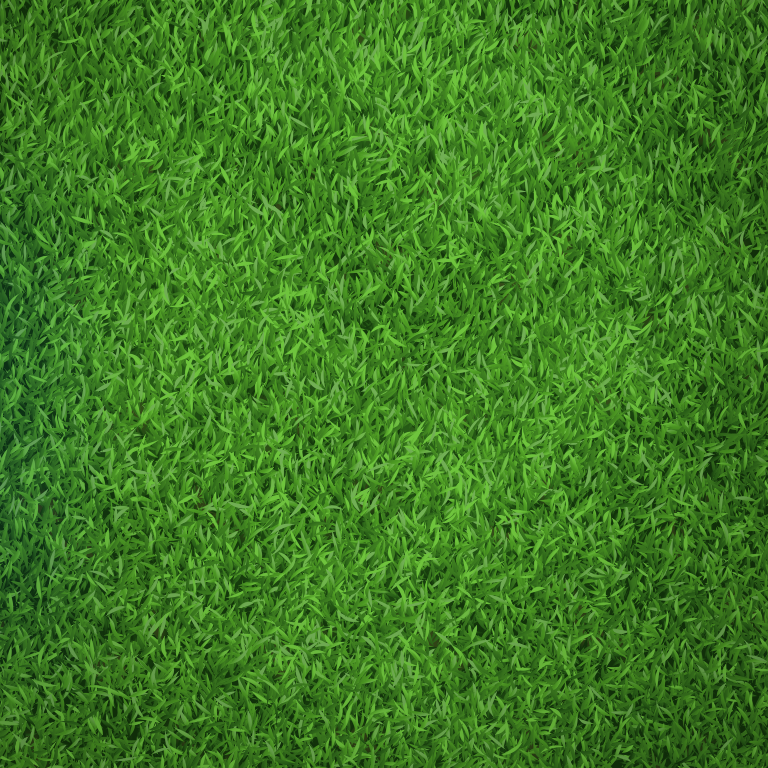
Write a Shadertoy shader that draws this texture.

```glsl
// A lawn seen from above: many layers of short, curved grass blades.
// Each layer scatters one blade per grid cell; later layers lie on top and
// are lighter. Layered sines vary the lean and tone, and the edges darken.

vec4 hash4(vec3 cell) {
    vec4 p = fract(cell.xyzx * vec4(0.1031, 0.1030, 0.0973, 0.1099));
    p += dot(p, p.wzxy + 33.33);
    return fract((p.xxyz + p.yzzw) * p.zywx);
}

// Smooth, slowly varying field in about -1..1
float patches(vec2 p) {
    return (sin(p.x * 1.3 + 1.7 * sin(p.y * 0.9))
          + sin(p.y * 1.7 + 1.4 * sin(p.x * 1.1 + 2.0))
          + sin((p.x + p.y) * 2.3 + sin(p.x * 2.9 - p.y))) / 3.0;
}

// Tone 0..1 runs from deep shade to sunlit leaf; pale blades are less saturated
vec3 grassColor(float tone, float pale) {
    vec3 c = mix(vec3(0.07, 0.20, 0.04), vec3(0.16, 0.37, 0.09), smoothstep(0.0, 0.2, tone));
    c = mix(c, vec3(0.23, 0.47, 0.12), smoothstep(0.15, 0.42, tone));
    c = mix(c, vec3(0.29, 0.58, 0.13), smoothstep(0.4, 0.65, tone));
    vec3 sunlit = mix(vec3(0.42, 0.74, 0.23), vec3(0.43, 0.66, 0.32), pale);
    return mix(c, sunlit, smoothstep(0.62, 0.86, tone));
}

void mainImage(out vec4 fragColor, in vec2 fragCoord) {
    vec2 uv = fragCoord / iResolution.y;
    float soft = max(0.0007, 0.65 / iResolution.y);

    // Broad light: brightest above the centre, falling off to the edges
    float edge = smoothstep(0.25, 0.8, length((uv - vec2(0.48, 0.6)) * vec2(1.1, 0.9)));
    float light = 0.07 * patches(uv * 9.0) + 0.04 * patches(uv * 27.0 + 5.0) - 0.16 * edge;

    // Shaded ground with traces of dry thatch
    vec3 color = grassColor(0.1 + light, 0.0);
    color = mix(color, vec3(0.25, 0.27, 0.11), 0.6 * smoothstep(0.3, 0.9, patches(uv * 24.0 + 8.0)));

    const int LAYERS = 15;
    const float CELL = 0.0225;
    for (int i = 0; i < LAYERS; i++) {
        float layer = float(i);
        float height = (layer + 0.5) / float(LAYERS);

        // Turn and shift each grid so that no rows show
        float turn = layer * 1.9;
        mat2 gridTurn = mat2(cos(turn), sin(turn), -sin(turn), cos(turn));
        vec2 grid = gridTurn * uv / CELL + layer * vec2(7.31, 3.77) + 100.0;

        for (int y = -1; y <= 1; y++)
        for (int x = -1; x <= 1; x++) {
            vec2 cell = floor(grid) + vec2(x, y);
            vec4 place = hash4(vec3(cell, layer + 1.0));
            vec4 look = hash4(vec3(cell + 57.0, layer + 31.0));

            // Offset from the blade's middle, back in canvas units
            vec2 offset = (grid - cell - place.xy) * CELL * gridTurn;
            vec2 middle = uv - offset;

            // Mostly upright, leaning in tufts, more tangled lower down
            float spread = mix(1.15, 0.75, clamp(middle.y, 0.0, 1.0));
            float lean = 0.12 + 0.45 * patches(middle * 20.0)
                       + spread * (place.z + look.w - 1.0) * 1.7;
            vec2 along = vec2(sin(lean), cos(lean));
            float halfLength = mix(0.009, 0.0175, place.w);
            float t = dot(offset, along) / halfLength;
            float across = dot(offset, vec2(along.y, -along.x));
            across += (look.z - 0.5) * 0.5 * halfLength * (t * t - 0.4);

            // Pointed, lens-shaped outline
            float halfWidth = mix(0.0016, 0.0027, look.x) * (1.0 - t * t);
            float cover = smoothstep(soft, -soft, abs(across) - halfWidth);

            // Lighter toward the tip and on one side of the midrib
            float tone = 0.23 + 0.46 * height + 0.72 * (look.y - 0.5)
                       + 0.13 * t + 0.05 * clamp(across / 0.002, -1.0, 1.0) + light;
            float pale = smoothstep(0.4, 0.75, fract(look.x * 7.0 + look.z * 3.0));
            color = mix(color, grassColor(tone, pale), cover);
        }
    }

    // Cooler tint at the left edge, then the final falloff
    float cool = smoothstep(0.2, 0.0, uv.x) * smoothstep(0.45, 0.1, abs(uv.y - 0.45));
    color += cool * vec3(-0.02, 0.0, 0.05);
    color *= 1.04 - 0.22 * edge;
    fragColor = vec4(color, 1.0);
}
```
